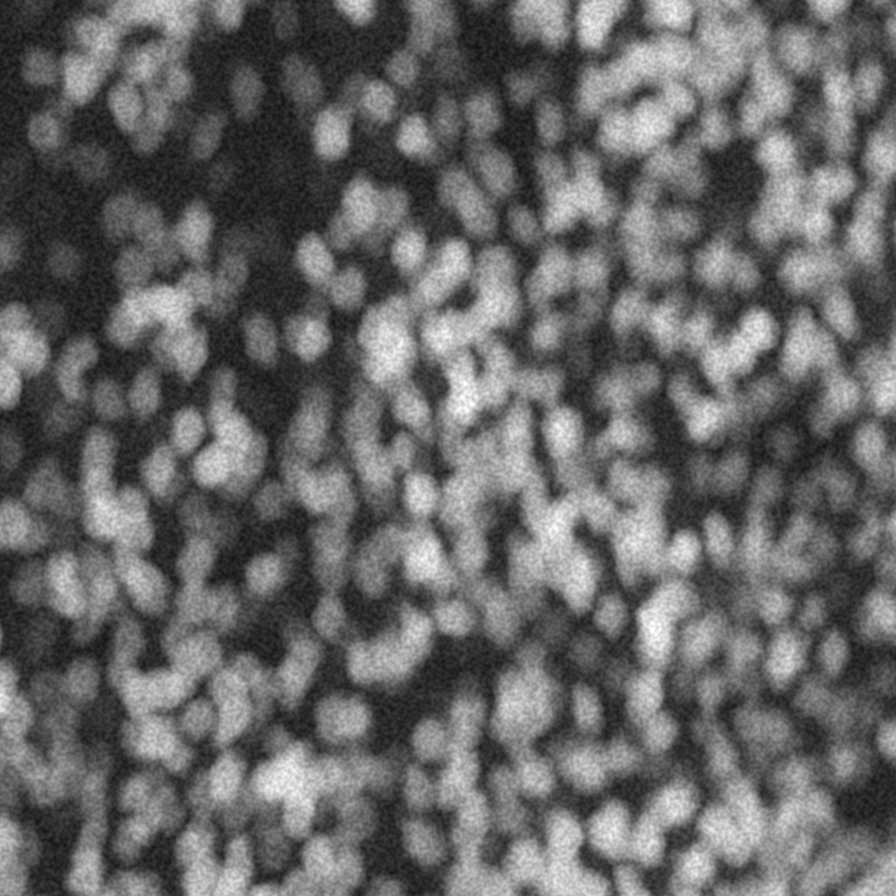
A three.js fragment shader for this texture:

```glsl
varying vec2 vUv;

const float CELLS = 22.0;              // blob cells across the canvas
const int LAYERS = 2;
const vec2 LAYER_SHIFT = vec2(17.37, 41.61);
const vec2 RADIUS_MIN = vec2(0.021, 0.028);
const vec2 RADIUS_MAX = vec2(0.030, 0.042);
const float MAX_TILT = 0.45;           // radians
const float CORE_LEFT = 0.32;          // flat part of a blob, sharper side
const float CORE_RIGHT = 0.08;         // flat part of a blob, blurrier side
const float MEAN_DENSITY = 0.42;
const float RIGHT_GAIN = 0.45;
const float CORNER_SHADE = 0.28;
const float CLUSTER_FREQ = 4.3;
const float CLUSTER_AMOUNT = 0.95;
const float DETAIL_FREQ = 9.7;
const float DETAIL_AMOUNT = 0.55;
const float BRIGHTNESS_SPREAD = 1.0;
const float HAZE = 0.12;
const float WARP_FREQ = 38.0;
const float WARP_AMOUNT = 0.007;
const float GRAIN_FINE = 211.0;
const float GRAIN_COARSE = 117.0;
const float GRAIN_FLOOR = 0.10;
const float GRAIN_GAIN = 0.16;
const float DARK = 0.14;
const float LIGHT = 0.93;

vec2 hash2(vec2 p) {
  vec3 q = fract(p.xyx * vec3(0.1031, 0.1030, 0.0973));
  q += dot(q, q.yzx + 33.33);
  return fract((q.xx + q.yz) * q.zy);
}

mat2 rotation(float angle) {
  float c = cos(angle), s = sin(angle);
  return mat2(c, s, -s, c);
}

float cornerDot(vec2 cell, vec2 offset) {
  float angle = 6.28318 * hash2(cell).x;
  return dot(vec2(cos(angle), sin(angle)), offset);
}

float gradientNoise(vec2 p) {
  vec2 i = floor(p), f = fract(p);
  vec2 u = f * f * f * (f * (f * 6.0 - 15.0) + 10.0);
  vec2 e = vec2(1.0, 0.0);
  float low = mix(cornerDot(i, f), cornerDot(i + e, f - e), u.x);
  float high = mix(cornerDot(i + e.yx, f - e.yx), cornerDot(i + e.xx, f - e.xx), u.x);
  return mix(low, high, u.y);
}

// Broad clusters: brighter to the right, shaded at the upper left
float density(vec2 p) {
  float corner = smoothstep(0.65, 0.92, p.y) * (1.0 - smoothstep(0.58, 0.76, p.x));
  return MEAN_DENSITY + RIGHT_GAIN * (p.x - 0.5) - CORNER_SHADE * corner
    + CLUSTER_AMOUNT * gradientNoise(p * CLUSTER_FREQ + 6.4)
    + DETAIL_AMOUNT * gradientNoise(p * DETAIL_FREQ + 31.7);
}

// Summed light of the soft ellipses of one layer
float blobLayer(vec2 p, float layer) {
  vec2 shift = LAYER_SHIFT * (layer + 1.0);
  vec2 home = floor(p * CELLS + shift);
  float core = mix(CORE_LEFT, CORE_RIGHT, smoothstep(0.3, 0.9, p.x));
  float light = 0.0;
  for (int y = -1; y <= 1; y++) {
    for (int x = -1; x <= 1; x++) {
      vec2 cell = home + vec2(float(x), float(y));
      vec2 center = (cell + hash2(cell) - shift) / CELLS;
      vec2 traits = hash2(cell + 73.0);
      vec2 size = hash2(cell + 139.0);
      float strength = clamp(density(center) + BRIGHTNESS_SPREAD * (traits.x - 0.5), 0.0, 1.2);
      vec2 local = rotation(MAX_TILT * (2.0 * traits.y - 1.0)) * (p - center);
      float r = length(local / mix(RADIUS_MIN, RADIUS_MAX, size));
      light += strength * (1.0 - smoothstep(core, 1.0, r));
    }
  }
  return light;
}

void main() {
  // Uneven outlines
  vec2 warp = vec2(gradientNoise(vUv * WARP_FREQ), gradientNoise(vUv * WARP_FREQ + 57.3));
  vec2 p = vUv + WARP_AMOUNT * warp;

  // Overlapping blobs, softly saturated
  float light = HAZE * max(density(vUv), 0.0);
  for (int i = 0; i < LAYERS; i++) {
    light += blobLayer(p, float(i));
  }
  float tone = mix(DARK, LIGHT, 1.0 - exp(-light));

  // Fine speckle, stronger in the lights
  vec2 g = rotation(0.6) * vUv;
  float grain = 0.75 * gradientNoise(g * GRAIN_FINE + 11.0)
    + 0.5 * gradientNoise(g * GRAIN_COARSE + 83.0);
  tone += grain * (GRAIN_FLOOR + GRAIN_GAIN * tone);

  gl_FragColor = vec4(vec3(clamp(tone, 0.0, 1.0)), 1.0);
}
```
